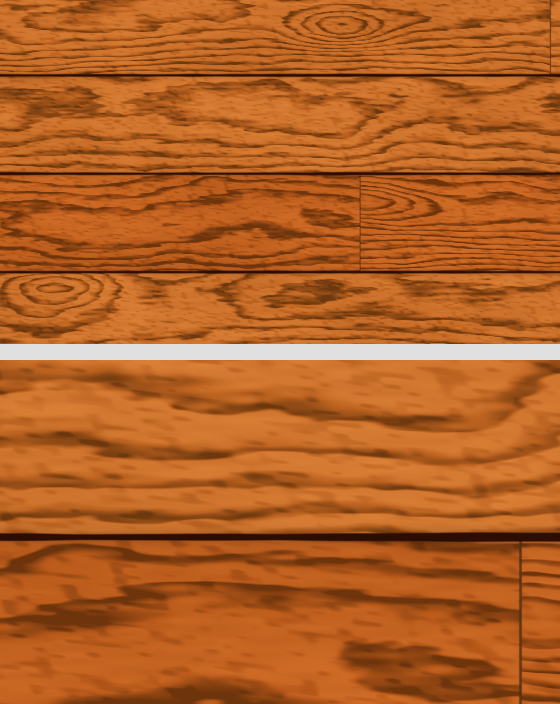
Top: the whole. Bottom: its middle third, enlarged.
A Shadertoy shader for this texture:

```glsl
const vec3 LIGHT_WOOD = vec3(0.87, 0.51, 0.22);
const vec3 MID_WOOD = vec3(0.72, 0.375, 0.12);
const vec3 DARK_WOOD = vec3(0.43, 0.22, 0.055);
const vec3 SEAM_COLOR = vec3(0.17, 0.05, 0.01);
const vec3 JOINT_COLOR = vec3(0.33, 0.18, 0.06);

// Lengths are fractions of the canvas height
const float PLANK_PITCH = 0.286;
const float FIRST_SEAM = 0.209;
const float SEAM_HALF_WIDTH = 0.0036;
const float JOINT_HALF_WIDTH = 0.0013;
const float FIRST_JOINT = 1.047;
const float JOINT_SHIFT = 0.2765;
const vec2 KNOT_SIZE = vec2(0.13, 0.045);
const float KNOT_RINGS = 4.2;
const float RING_CURVATURE = 140.0;

float hash(vec2 p) {
    return fract(sin(dot(p, vec2(127.1, 311.7))) * 43758.5453);
}

float noise(vec2 p) {
    vec2 i = floor(p), f = fract(p);
    f = f * f * (3.0 - 2.0 * f);
    return mix(mix(hash(i), hash(i + vec2(1, 0)), f.x),
               mix(hash(i + vec2(0, 1)), hash(i + vec2(1, 1)), f.x), f.y);
}

float fbm(vec2 p) {
    float sum = 0.0, amplitude = 0.55;
    for (int i = 0; i < 3; i++) {
        sum += amplitude * noise(p);
        p = p * 2.1 + 13.7;
        amplitude *= 0.45;
    }
    return sum;
}

// Butt joints sit on every second row; other rows run uncut
float jointX(float row) {
    return mod(row, 2.0) == 1.0 ? FIRST_JOINT + JOINT_SHIFT * (row - 1.0) : 99.0;
}

// Growth-ring height; its whole-number contours are the grain lines
float ringField(vec2 p, float v, float row, float side, vec2 seed) {
    bool bold = row == 2.0;
    float heart = mix(0.58, 0.76, hash(seed));
    float dv = (v - heart) * PLANK_PITCH;
    vec2 warpScale = bold ? vec2(2.4, 3.2) : vec2(2.1, 6.5);
    float field = RING_CURVATURE * dv * dv * (bold ? 0.8 : 1.0);
    field += (bold ? 4.2 : 5.0) * fbm(p * warpScale + seed);

    // Knots draw the rings into nested ovals
    bool atJoint = row == 1.0;
    float knotX = atJoint ? FIRST_JOINT : 0.17 + 0.273 * row;
    float knotV = 0.86 - 0.13 * row;
    vec2 d = vec2(p.x - knotX, (v - knotV) * PLANK_PITCH) / KNOT_SIZE;
    float strength = bold ? 0.0 : (atJoint ? side : 1.0 - side);
    field -= KNOT_RINGS * strength * exp(-dot(d, d) * 0.7);

    // Ragged fibres along the ring edges
    field += 0.3 * noise(p * vec2(14.0, 110.0) + seed);
    return field + 0.14 * noise(p * vec2(45.0, 150.0) + seed);
}

void mainImage(out vec4 fragColor, in vec2 fragCoord) {
    vec2 p = fragCoord / iResolution.y;
    float pixel = 1.0 / iResolution.y;

    // Plank layout
    float across = (p.y - FIRST_SEAM) / PLANK_PITCH + 1.0;
    float row = floor(across), v = fract(across);
    float joint = jointX(row);
    float side = step(joint, p.x);
    vec2 seed = vec2(row * 17.3 + 5.1, side * 31.7 + row * 7.9);

    // Grain bands: soft on one flank, crisp on the other
    float phase = fract(ringField(p, v, row, side, seed));
    float band = smoothstep(0.4, 0.82, phase) * (1.0 - smoothstep(0.86, 1.0, phase));
    float streak = noise(p * vec2(22.0, 150.0) + seed);
    float pores = noise(p * vec2(60.0, 190.0) + p.yx * 20.0 + seed);
    float cloud = fbm(p * vec2(2.5, 9.0) + seed + 40.0);

    // Wood tone, from light (0) to dark (1)
    float tone = 0.02 + 0.34 * cloud + 0.14 * (streak - 0.5);
    tone += band * (0.42 + 0.34 * streak);
    tone += 0.26 * smoothstep(0.5, 0.95, pores);
    tone += 0.12 * float(row == 1.0) + 0.05 * hash(seed + 3.0);
    tone = clamp(tone, 0.0, 1.0);
    vec3 color = mix(LIGHT_WOOD, MID_WOOD, min(tone * 2.0, 1.0));
    color = mix(color, DARK_WOOD, max(tone * 2.0 - 1.0, 0.0));
    color *= mix(vec3(1.0), vec3(1.0, 0.93, 0.85), float(row == 1.0));

    // Butt joint
    float jointDistance = abs(p.x - joint);
    float jointMask = 1.0 - smoothstep(-pixel, pixel, jointDistance - JOINT_HALF_WIDTH);
    color = mix(color, JOINT_COLOR, 0.85 * jointMask);

    // Long seams with uneven edges and a soft shadow
    float seamDistance = min(v, 1.0 - v) * PLANK_PITCH;
    float seamWidth = SEAM_HALF_WIDTH * (0.75 + 0.5 * noise(vec2(p.x * 16.0, floor(across + 0.5) * 9.0)));
    color *= 1.0 - 0.25 * exp(-seamDistance / 0.005);
    float seamMask = 1.0 - smoothstep(-pixel, pixel, seamDistance - seamWidth);
    color = mix(color, SEAM_COLOR, seamMask);

    fragColor = vec4(color, 1.0);
}
```
